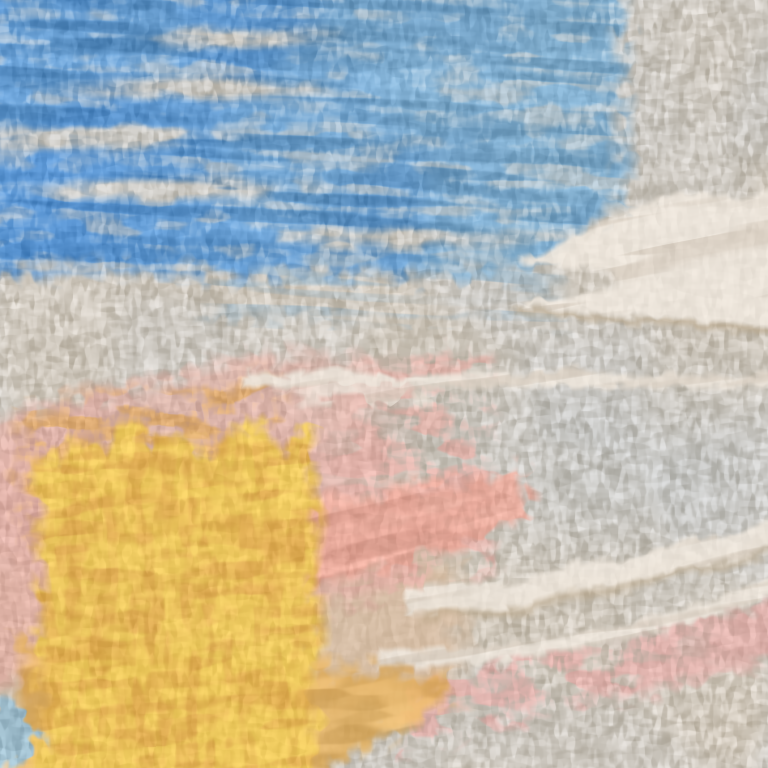
Give the GLSL for this texture, as a WebGL 2 fragment shader.

```glsl
#version 300 es
precision highp float;
// Dry strokes of blue, pink, yellow and white paint over a woven cloth.
// Each stroke is a band between two curves, roughened and broken up by
// stretched cellular noise; the weave shows through every layer.

uniform vec2 u_resolution;
out vec4 fragColor;

float hash(vec2 c) {
  vec3 h = fract(c.xyx * vec3(0.1031, 0.1030, 0.0973));
  h += dot(h, h.yzx + 33.33);
  return fract((h.x + h.y) * h.z);
}

// Random cell values blended by distance to jittered centres
float cellNoise(vec2 p) {
  vec2 cell = floor(p), f = p - cell;
  float sum = 0.0, total = 0.0;
  for (int j = -1; j <= 1; j++)
    for (int i = -1; i <= 1; i++) {
      vec2 o = vec2(i, j), id = cell + o + 200.0;
      vec2 d = o + vec2(hash(id + 17.3), hash(id + 51.7)) - f;
      float w = exp(-6.0 * dot(d, d));
      sum += w * hash(id);
      total += w;
    }
  return sum / total;
}

// Area between two heights and two ends, with a soft rim
float band(vec2 p, float left, float right, float low, float high, float soft) {
  float d = min(min(p.x - left, right - p.x), min(p.y - low, high - p.y));
  return smoothstep(-soft, soft, d);
}

float blot(vec2 p, vec2 centre, vec2 radius) {
  vec2 d = (p - centre) / radius;
  return exp(-dot(d, d));
}

// Long marks running along a slope
float bristles(vec2 p, float slope, vec2 scale) {
  return cellNoise(vec2(p.x, p.y - slope * p.x) * scale);
}

void main() {
  vec2 p = gl_FragCoord.xy / u_resolution;
  float x = p.x;

  // Threads, rough edges and dry patches
  float weave = 0.6 * cellNoise(p * vec2(180, 75)) + 0.4 * cellNoise(p * vec2(65, 170)) - 0.5;
  vec2 rough = vec2(cellNoise(p * 60.0), cellNoise(p * 65.0 + 9.0)) - 0.5;
  vec2 q = p + 0.03 * rough;
  float dry = 0.65 * cellNoise(p * vec2(26, 70) + 31.0) + 0.35 * (weave + 0.5);
  float patches = smoothstep(0.34, 0.66, dry);
  float mottle = cellNoise(p * 7.0 + 3.0);

  // Bare cloth
  vec3 col = mix(vec3(0.82, 0.78, 0.72), vec3(0.79, 0.78, 0.76), mottle);
  col = mix(col, vec3(0.76, 0.77, 0.77), 0.7 * blot(p, vec2(0.82, 0.38), vec2(0.3, 0.13)));
  col += weave * vec3(0.25, 0.26, 0.29);

  // Blue field with dry horizontal gaps
  float streak = bristles(p, -0.05, vec2(6, 95));
  float gaps = 0.0;
  for (float i = 0.0; i < 5.0; i++) {
    vec2 centre = vec2(0.33 - 0.22 * sin(0.3 * i * i), 0.95 - 0.065 * i);
    gaps += blot(p, centre, vec2(0.18, 0.018));
  }
  float bare = smoothstep(0.42, 0.9, 0.55 * gaps + 0.45 * dry + 0.25 * streak);
  bare = max(bare, 0.6 * smoothstep(0.5, 0.8, 0.6 * dry + 0.4 * streak + 0.08 * x));
  float blueLow = 0.645 + 0.085 * smoothstep(0.66, 0.82, x);
  float blue = band(q, -0.1, 0.81, blueLow, 1.1, 0.02) * (0.97 - 0.9 * bare);
  float fade = clamp(1.2 * x + 0.6 * mottle - 0.3, 0.0, 1.0);
  vec3 blueCol = mix(vec3(0.31, 0.55, 0.80), vec3(0.50, 0.68, 0.81), fade);
  float haze = band(q, 0.28, 0.72, 0.59, 0.66, 0.03) * smoothstep(0.3, 0.8, streak);
  col = mix(col, vec3(0.55, 0.67, 0.75) + weave * 0.2, 0.6 * haze);
  col = mix(col, blueCol + (streak - 0.5) * 0.18 + weave * 0.17, blue);

  // Pink washes, thin at the right, and a dense salmon stroke
  float thin = mix(1.0, patches, smoothstep(0.36, 0.58, x));
  float pink = band(q, -0.1, 0.64, 0.1 + 0.25 * x, min(0.455 + 0.25 * x, 0.535), 0.018);
  vec3 pinkCol = mix(vec3(0.89, 0.66, 0.63), vec3(0.86, 0.71, 0.66), mottle);
  float peach = band(q, -0.1, 0.6, 0.09, 0.27, 0.03);
  col = mix(col, vec3(0.86, 0.72, 0.59), 0.6 * peach);
  col = mix(col, pinkCol + weave * 0.18, 0.8 * pink * thin);
  float slanted = bristles(p, 0.28, vec2(7, 100)) - 0.5;
  float salmon = band(q, 0.3, 0.685, 0.1 + 0.32 * x, 0.285 + 0.15 * x, 0.012);
  col = mix(col, vec3(0.91, 0.66, 0.60) + slanted * 0.14 + weave * 0.12, 0.9 * salmon);
  float lowPink = band(q, 0.52, 1.1, 0.24 * x - 0.1, 0.23 * x - 0.012, 0.014);
  lowPink *= mix(patches, 1.0, smoothstep(0.75, 1.0, x));
  col = mix(col, vec3(0.88, 0.67, 0.65) + weave * 0.16, 0.8 * lowPink);

  // Yellow block: ochre veil, side tail, then thick ridged paint
  float across = bristles(p, 0.08, vec2(20, 85));
  float ridge = 0.55 * across + 0.45 * cellNoise(p * vec2(85, 22) + 13.0);
  float veil = band(q, 0.03, 0.36, 0.3, 0.46 + 0.14 * x, 0.02);
  col = mix(col, vec3(0.86, 0.66, 0.42) + weave * 0.2, 0.9 * veil * patches);
  float tail = band(q, 0.02, 0.58, 0.62 * x - 0.27, 0.17 - 0.09 * x, 0.016);
  col = mix(col, vec3(0.88, 0.68, 0.36) + (across - 0.5) * 0.18, 0.85 * tail);
  float drips = 0.37 + 0.11 * cellNoise(vec2(x * 26.0, 4.5));
  drips += 0.06 * blot(p, vec2(0.31, p.y), vec2(0.035));
  float yellow = band(q, 0.05, 0.41, -0.1, drips, 0.014);
  vec3 yellowCol = mix(vec3(0.87, 0.67, 0.31), vec3(0.94, 0.80, 0.37), smoothstep(0.15, 0.75, ridge));
  col = mix(col, yellowCol + weave * 0.14, 0.96 * yellow);
  float corner = smoothstep(0.3, 0.5, blot(q, vec2(0, 0.045), vec2(0.05, 0.04)));
  col = mix(col, vec3(0.62, 0.74, 0.80) + weave * 0.2, corner);

  // Thick white strokes above a soft tan shadow
  vec2 w = p + 0.01 * rough;
  float wave = 0.004 * (sin(x * 19.0) + sin(x * 43.0 + 1.0));
  float low = 0.655 - 0.08 * x, high = 0.665 + 0.085 * smoothstep(0.68, 0.9, x);
  float notch = smoothstep(0.35, 0.6, blot(w, vec2(0.7, 0.633), vec2(0.12, 0.027)));
  float white = band(w, 0.68, 1.1, low, high + wave, 0.006) * (1.0 - 0.95 * notch);
  float smear = blot(q, vec2(0.48, 0.492), vec2(0.12, 0.018));
  white = max(white, 0.75 * smoothstep(0.3, 0.7, smear));
  white = max(white, band(w, 0.32, 1.1, 0.496, 0.514 + wave, 0.006));
  float upper = 0.225 + 0.085 * smoothstep(0.62, 1.08, x) + wave;
  float lower = 0.142 + 0.37 * (x - 0.5) * (x - 0.5);
  white = max(white, band(w, 0.53, 1.1, upper - 0.017, upper + 0.017, 0.006));
  white = max(white, band(w, 0.495, 1.1, lower - 0.01, lower + 0.01, 0.006));
  float shade = band(w, 0.67, 1.1, low - 0.01, low, 0.006);
  shade = max(shade, band(w, 0.55, 1.1, upper - 0.027, upper, 0.008));
  col = mix(col, vec3(0.73, 0.65, 0.53), 0.5 * shade);
  float furrow = smoothstep(0.1, 0.5, bristles(p, 0.16, vec2(6, 95)));
  vec3 whiteCol = mix(vec3(0.86, 0.82, 0.77), vec3(0.93, 0.90, 0.86), furrow);
  col = mix(col, whiteCol + weave * 0.06, 0.92 * white);

  fragColor = vec4(clamp(col, 0.0, 1.0), 1.0);
}
```
